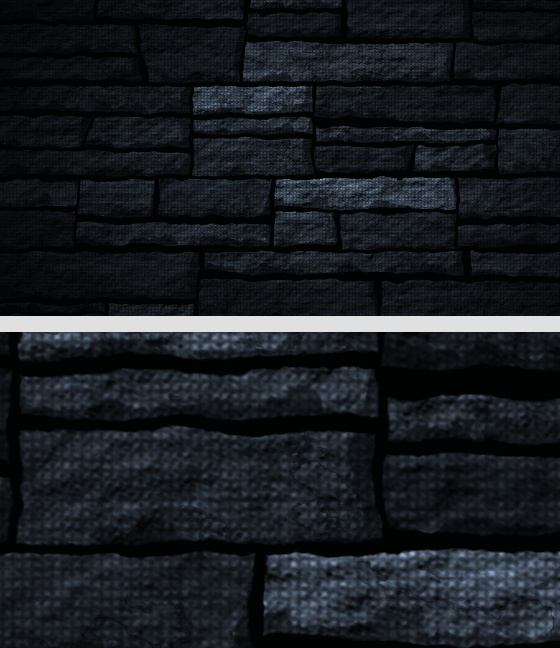
Top: the whole. Bottom: its middle third, enlarged.
Give the GLSL for this texture, as a WebGL 1 fragment shader.

```glsl
precision highp float;
uniform vec2 u_resolution;

#define SHADOW_BELOW 0.022
#define SHADOW_RIGHT 0.014
#define EDGE_SOFTNESS 0.004
#define EDGE_WOBBLE 0.022
#define RELIEF_STRENGTH 6.5
#define STONE_LEVEL 0.285
#define WEAVE_COUNT 96.0
#define WEAVE_DEPTH 0.42
#define LIGHT_CENTER vec2(0.97, 0.44)
#define LIGHT_RADIUS vec2(0.88, 0.62)
#define STONE_TINT vec3(0.71, 0.84, 1.0)
#define GAP_COLOR vec3(0.004, 0.006, 0.009)

float hash(vec2 p) {
  return fract(sin(dot(p, vec2(127.1, 311.7))) * 43758.5453);
}

float noise(vec2 p) {
  vec2 i = floor(p);
  vec2 f = fract(p);
  f = f * f * (3.0 - 2.0 * f);
  float low = mix(hash(i), hash(i + vec2(1.0, 0.0)), f.x);
  float high = mix(hash(i + vec2(0.0, 1.0)), hash(i + 1.0), f.x);
  return mix(low, high, f.y);
}

float fbm(vec2 p) {
  float sum = 0.0;
  float amp = 0.5;
  for (int i = 0; i < 5; i++) {
    sum += amp * noise(p);
    p = mat2(1.6, 1.2, -1.2, 1.6) * p + 7.3;
    amp *= 0.54;
  }
  return sum;
}

// Splits the wall into stones; returns distances to left, right, bottom, top.
vec4 stoneEdges(vec2 p, out float id, out vec2 size) {
  vec2 corner = vec2(-0.1, -0.07);
  vec4 edges = vec4(1.0);
  size = vec2(2.0, 1.15);
  id = 1.0;
  for (int level = 0; level < 7; level++) {
    float area = size.x * size.y;
    if (area < mix(0.03, 0.15, hash(vec2(id, 1.7)))) break;
    float cut = mix(0.3, 0.7, hash(vec2(id, 5.3)));
    float lean = hash(vec2(id, 9.1)) - 0.5;
    float side;
    if (size.x / size.y > mix(2.2, 6.0, hash(vec2(id, 3.9)))) {
      float middle = corner.y + 0.5 * size.y;
      float d = p.x - corner.x - size.x * cut + 4.0 * lean * lean * lean * (p.y - middle);
      side = step(0.0, d);
      if (d > 0.0) edges.x = min(edges.x, d);
      else edges.y = min(edges.y, -d);
      corner.x += side * size.x * cut;
      size.x *= mix(cut, 1.0 - cut, side);
    } else {
      float middle = corner.x + 0.5 * size.x;
      float d = p.y - corner.y - size.y * cut + 0.03 * lean * (p.x - middle);
      side = step(0.0, d);
      if (d > 0.0) edges.z = min(edges.z, d);
      else edges.w = min(edges.w, -d);
      corner.y += side * size.y * cut;
      size.y *= mix(cut, 1.0 - cut, side);
    }
    id = id * 2.0 + side;
  }
  return edges;
}

void main() {
  vec2 p = gl_FragCoord.xy / u_resolution.y;

  // Rough outlines
  vec2 wobble = vec2(fbm(p * 19.0), fbm(p * 19.0 + 40.0)) - 0.55;
  float id;
  vec2 size;
  vec4 edges = stoneEdges(p + EDGE_WOBBLE * wobble, id, size);

  // Deep shadow under and right of each stone
  float depth = mix(0.5, 1.2, hash(vec2(id, 4.6)));
  float below = min(SHADOW_BELOW * depth, 0.24 * size.y) * mix(0.7, 1.3, noise(p * 9.0));
  float right = SHADOW_RIGHT * depth * mix(0.4, 1.6, noise(p * 11.0 + 20.0));
  float inside = min(min(edges.x - 0.002, edges.y - right),
                     min(edges.z - below, edges.w - 0.001));
  float stone = smoothstep(-0.5 * EDGE_SOFTNESS, 0.5 * EDGE_SOFTNESS, inside);

  // Surface lit from the upper left
  vec2 grain = vec2(16.0, 23.0);
  vec2 start = p * grain + id * 17.0;
  vec2 towardLight = vec2(-0.0025, 0.0035) * grain;
  float height = fbm(start);
  float relief = height - fbm(start + towardLight);
  float broad = noise(p * vec2(5.0, 8.0) + id * 3.1) - 0.5;
  float grit = noise(p * 210.0) - 0.5;
  float strata = noise(vec2(p.x * 3.0, p.y * 130.0) + id) - 0.5;
  float layered = step(0.7, hash(vec2(id, 6.2)));
  float shade = 1.0 + RELIEF_STRENGTH * relief + 0.4 * broad + 0.35 * grit;
  shade += 0.5 * layered * strata;

  // Dark cracks, chipped lower and right faces, bright upper lip
  float crack = 1.0 - smoothstep(0.0, 0.035, abs(height - 0.56));
  shade *= 1.0 - 0.45 * crack * smoothstep(0.5, 0.75, noise(p * 6.0 + id));
  float chip = 0.07 * fbm(p * vec2(21.0, 13.0) + id) - 0.024;
  float face = min(edges.y - right, edges.z - below) - chip;
  shade *= mix(0.5, 1.0, smoothstep(-0.002, 0.004, face));
  shade *= 1.0 + 0.35 * exp(-edges.w / 0.005);

  // Stone tone, pool of light and fine woven grid
  float tone = mix(0.6, 1.15, hash(vec2(id, 2.4)));
  tone += 0.6 * step(0.88, hash(vec2(id, 8.8)));
  vec2 away = (p - LIGHT_CENTER) / LIGHT_RADIUS;
  float light = exp(-dot(away, away));
  vec2 thread = 0.5 + 0.5 * cos(6.2832 * p * WEAVE_COUNT);
  float weave = 1.0 - WEAVE_DEPTH * max(thread.x, thread.y);

  float level = STONE_LEVEL * tone * light * max(shade, 0.08) * weave;
  vec3 color = GAP_COLOR + stone * STONE_TINT * level;
  gl_FragColor = vec4(color, 1.0);
}
```
